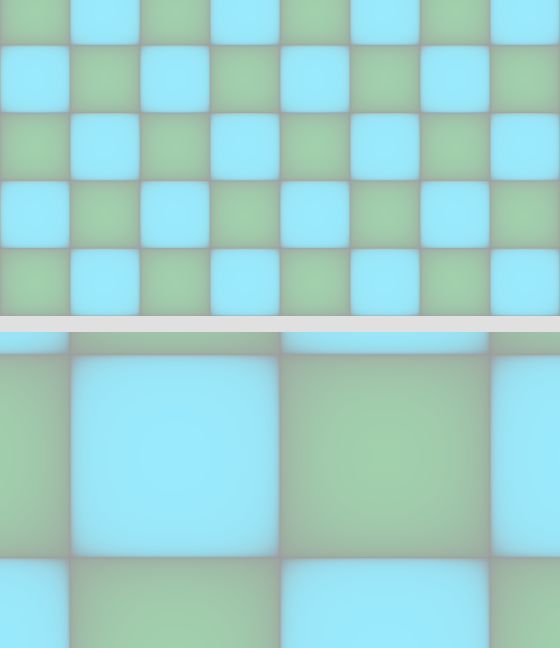
Top, the full canvas; bottom, a detail of the centre.
Give the GLSL for this pattern, as a Shadertoy shader.

```glsl
// Checkerboard of green and sky-blue tiles, each shaded towards grey at its rim.
// The rim comes from a product of parabolas that peaks at the tile centre;
// green fades slowly across the tile, blue stays flat and drops near the edge.

vec3 checkerTile(vec2 grid) {
    vec2 cell = floor(grid);
    vec2 local = fract(grid);

    // 1 at the tile centre, 0 along all four sides
    vec2 arch = 4.0 * local * (1.0 - local);
    float dome = arch.x * arch.y;

    float isBlue = mod(cell.x + cell.y, 2.0);
    float greenFade = pow(dome, 0.28);
    float blueFade = pow(1.05 * dome / (dome + 0.05), 0.65);

    vec3 tile = mix(vec3(0.63, 0.815, 0.68), vec3(0.60, 0.917, 0.99), isBlue);
    return mix(vec3(0.61), tile, mix(greenFade, blueFade, isBlue));
}

void mainImage(out vec4 fragColor, in vec2 fragCoord) {
    // Average four subpixel samples to smooth the seams
    vec3 color = vec3(0.0);
    for (int i = 0; i < 4; i++) {
        vec2 offset = vec2(i % 2, i / 2) * 0.5 - 0.25;
        vec2 uv = (fragCoord + offset) / iResolution.xy;
        color += 0.25 * checkerTile(uv * vec2(8.0, 14.0 / 3.0));
    }
    fragColor = vec4(color, 1.0);
}
```
